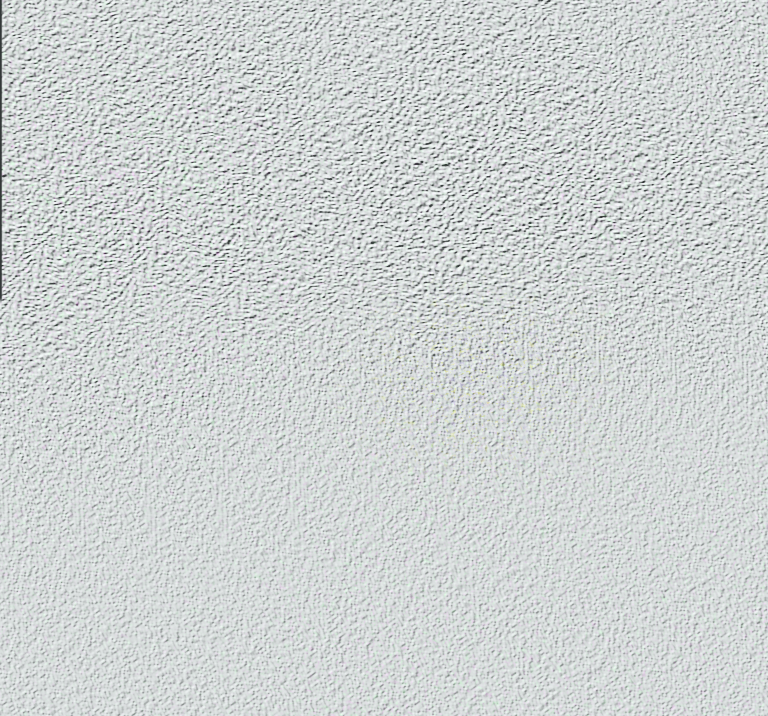
Write a WebGL 1 fragment shader that draws this texture.

```glsl
precision highp float;
// Pale embossed grain: fine specks below, short dark dashes above.
// Two turned noise heights are lit by differencing, then their contrast
// follows a soft regional mask; faint colour specks are laid on top.

uniform vec2 u_resolution;

#define BASE_TONE 0.855
#define RELIEF 0.038
#define SHADOW 0.130
#define SPECK_FREQ vec2(330.0, 350.0)
#define DASH_FREQ vec2(215.0, 385.0)
#define SPECK_ANGLE 0.62
#define DASH_ANGLE 0.11
#define WAVE_FREQ 34.0
#define WAVE_HEIGHT 0.007
#define CHROMA 0.11
#define YELLOW 0.20
#define EDGE_WIDTH 0.0026

float hash(vec2 cell) {
  return fract(sin(dot(cell, vec2(127.1, 311.7))) * 43758.5453);
}

float noise(vec2 p) {
  vec2 cell = floor(p);
  vec2 f = fract(p);
  f = f * f * (3.0 - 2.0 * f);
  float low = mix(hash(cell), hash(cell + vec2(1.0, 0.0)), f.x);
  float high = mix(hash(cell + vec2(0.0, 1.0)), hash(cell + vec2(1.0, 1.0)), f.x);
  return mix(low, high, f.y);
}

// Turns the axes so that a feature along x rises by the angle
vec2 turn(vec2 p, float angle) {
  float c = cos(angle);
  float s = sin(angle);
  return vec2(c * p.x + s * p.y, c * p.y - s * p.x);
}

// Slope of the noise height, scaled to roughly unit spread
float emboss(vec2 p) {
  return (noise(p) - noise(p + vec2(-0.35, 1.1))) * 3.3;
}

// Soft elliptical spot, 1 at its centre
float spot(vec2 uv, vec2 centre, vec2 radius) {
  vec2 d = (uv - centre) / radius;
  return exp(-dot(d, d));
}

// Contrast of the grain: strong in the upper half, weak below
float roughness(vec2 uv) {
  float border = 0.45 + 0.14 * uv.x + 0.07 * (noise(uv * 5.0) - 0.5);
  float upper = smoothstep(border - 0.26, border + 0.24, uv.y);
  float patches = 0.5 * noise(uv * 9.0) + 0.5 * noise(uv * 27.0 + 5.0);
  float rough = 0.34 + upper * (0.30 + 0.40 * patches);
  rough += 0.28 * spot(uv, vec2(0.60, 0.73), vec2(0.32, 0.17));
  rough += 0.16 * spot(uv, vec2(0.10, 0.63), vec2(0.25, 0.12));
  rough -= 0.16 * spot(uv, vec2(0.88, 0.92), vec2(0.14, 0.16));
  return rough;
}

void main() {
  vec2 uv = gl_FragCoord.xy / u_resolution;
  vec2 p = gl_FragCoord.xy / u_resolution.y;
  float rough = roughness(uv);

  // Grain: short dashes mix into the specks where it is rough
  vec2 wavy = p + vec2(0.0, WAVE_HEIGHT * noise(p * WAVE_FREQ));
  float specks = emboss(turn(p, SPECK_ANGLE) * SPECK_FREQ + 17.3);
  float dashes = emboss(turn(wavy, DASH_ANGLE) * DASH_FREQ + 401.7);
  float dashShare = smoothstep(0.32, 0.90, rough) * 0.68;
  vec2 weight = normalize(vec2(1.0 - dashShare, dashShare));
  float slope = dot(vec2(specks, dashes), weight);

  // Gentle relief plus deeper one-sided shadows
  float shade = pow(max(slope, 0.0), 1.5);
  float tone = BASE_TONE - RELIEF * (0.5 + rough) * slope - SHADOW * rough * shade;
  vec3 color = clamp(tone, 0.24, 0.97) + vec3(-0.013, 0.006, 0.005);

  // Green and magenta specks, mostly in the upper left
  float tint = 2.0 * noise(turn(p, 1.1) * SPECK_FREQ + 61.0) - 1.0;
  float tintArea = 0.4 + 0.6 * noise(uv * 4.0 + 8.0);
  tintArea += 0.5 * spot(uv, vec2(0.15, 0.70), vec2(0.25, 0.25));
  color += CHROMA * tintArea * tint * tint * tint * vec3(-0.4, 0.6, -0.35);

  // Yellow and violet specks in one patch right of the centre
  float patchArea = spot(uv, vec2(0.62, 0.47), vec2(0.15, 0.12));
  float fleck = noise(turn(p, 0.4) * SPECK_FREQ + 133.0);
  color.b -= YELLOW * patchArea * smoothstep(0.72, 0.92, fleck);
  color.rg -= 0.4 * YELLOW * patchArea * smoothstep(0.28, 0.08, fleck) * vec2(0.7, 1.0);

  // Thin dark line along the upper left edge
  float soft = 1.0 / u_resolution.y;
  float edge = 1.0 - smoothstep(EDGE_WIDTH - soft, EDGE_WIDTH + soft, p.x);
  edge *= smoothstep(0.575, 0.585, uv.y);
  color = mix(color, vec3(0.20, 0.22, 0.22), edge);

  gl_FragColor = vec4(clamp(color, 0.0, 1.0), 1.0);
}
```
